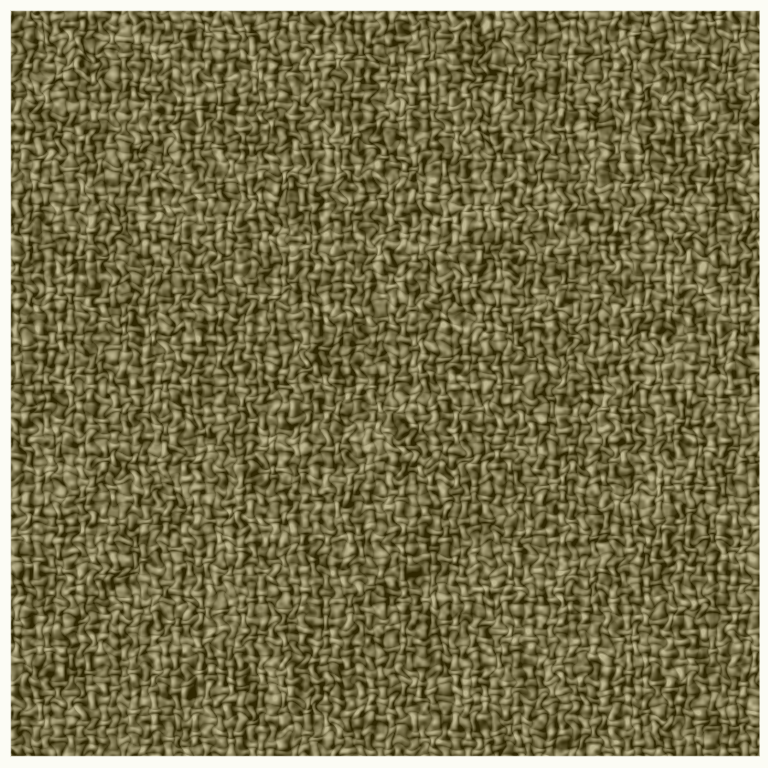
This texture is drawn by a WebGL 2 fragment shader. Its source:

```glsl
#version 300 es
precision highp float;

uniform vec2 u_resolution;
out vec4 fragColor;

const float PI = 3.14159265;
const vec2 THREADS = vec2(70.0, 74.0);
const vec2 CLOTH_MIN = vec2(0.0143, 0.0156);
const vec2 CLOTH_MAX = vec2(0.9890, 0.9857);
const vec3 MARGIN = vec3(0.99, 0.99, 0.96);
const vec3 OLIVE = vec3(0.43, 0.40, 0.25);

float hash(vec2 p) {
  vec3 q = fract(p.xyx * vec3(0.1031, 0.1030, 0.0973));
  q += dot(q, q.yzx + 33.33);
  return fract((q.x + q.y) * q.z);
}

float valueNoise(vec2 p) {
  vec2 cell = floor(p);
  vec2 f = fract(p);
  f = f * f * (3.0 - 2.0 * f);
  float low = mix(hash(cell), hash(cell + vec2(1.0, 0.0)), f.x);
  float high = mix(hash(cell + vec2(0.0, 1.0)), hash(cell + 1.0), f.x);
  return mix(low, high, f.y);
}

// Uneven yarn: shifts the threads off their regular grid
vec2 wobble(vec2 p, float amount) {
  vec2 drift = vec2(valueNoise(p * 0.8 + 11.0), valueNoise(p * 0.8 + 57.0));
  return p + amount * (drift - 0.5);
}

// Plain weave: warp and weft take turns on top
float weaveHeight(vec2 p) {
  vec2 f = fract(p) - 0.5;
  vec2 profile = 1.0 - 4.0 * f * f;
  float over = sin(PI * p.x) * sin(PI * p.y);
  float warp = profile.x * (0.65 + 0.35 * over);
  float weft = profile.y * (0.55 - 0.35 * over);
  return max(warp, weft);
}

// Lightness of the cloth relative to its middle tone
float clothTone(vec2 p) {
  vec2 yarn = wobble(p, 0.9);
  float height = weaveHeight(yarn);
  float relief = height - weaveHeight(yarn + vec2(-0.22, 0.22));
  float grain = valueNoise(p * 2.1 + 91.0) - 0.5;
  float streak = valueNoise(p * vec2(2.0, 0.7) + 23.0) - 0.5;
  float patch_ = valueNoise(p * 0.45 + 5.0) - 0.5;
  float tone = 0.30 * (height - 0.55) + 0.22 * relief;
  tone += 0.32 * grain + 0.18 * streak + 0.06 * patch_;
  return clamp(tone, -0.25, 0.32);
}

// Coverage of an axis-aligned rectangle with soft edges
float rectangle(vec2 p, vec2 low, vec2 high, float soft) {
  vec2 d = abs(p - 0.5 * (low + high)) - 0.5 * (high - low);
  return 1.0 - smoothstep(-soft, soft, max(d.x, d.y));
}

void main() {
  vec2 uv = gl_FragCoord.xy / u_resolution;
  float soft = 1.0 / min(u_resolution.x, u_resolution.y);
  vec2 clothUv = (uv - CLOTH_MIN) / (CLOTH_MAX - CLOTH_MIN);
  vec3 cloth = OLIVE + clothTone(clothUv * THREADS);
  float inside = rectangle(uv, CLOTH_MIN, CLOTH_MAX, soft);
  fragColor = vec4(mix(MARGIN, cloth, inside), 1.0);
}
```
